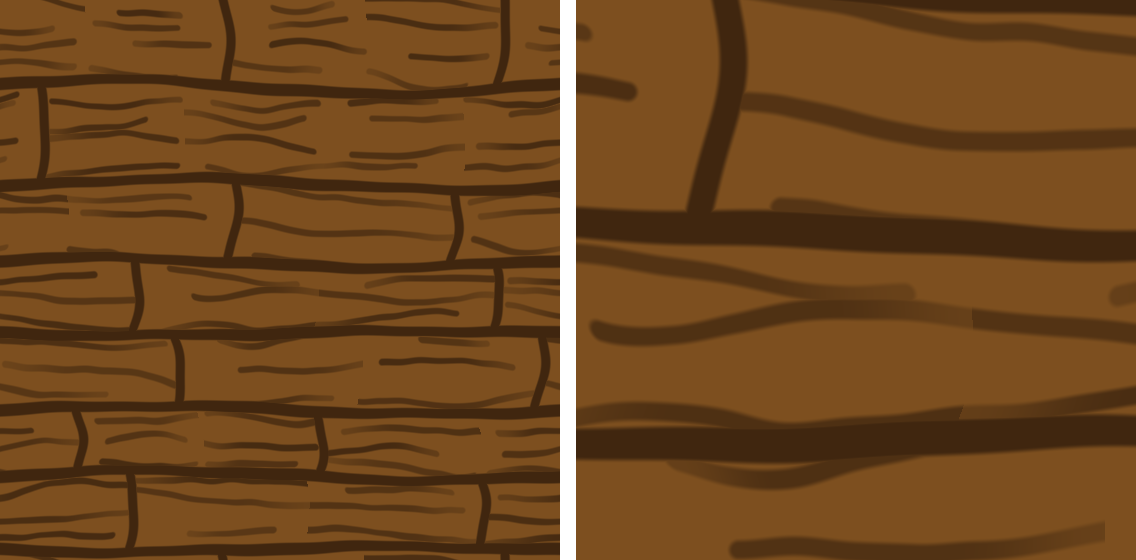
Left: the whole. Right: its middle third, enlarged.
Reproduce this texture procedurally as a three.js fragment shader.

```glsl
// Hand-painted wooden planks: seven wavy courses split by bowed butt joints.
// Each board is filled with lanes of brushed grain strokes whose path, length
// and strength come from a hash; the whole tile wraps in both directions.
varying vec2 vUv;

const float TAU = 6.2831853;

float hash(vec2 p) {
  vec3 q = fract(vec3(p.xyx) * 0.1031);
  q += dot(q, q.yzx + 33.33);
  return fract((q.x + q.y) * q.z);
}

float noise(float x, float seed) {
  float i = floor(x);
  return mix(hash(vec2(i, seed)), hash(vec2(i + 1.0, seed)), smoothstep(0.0, 1.0, x - i));
}

// Soft-edged brush mark of a given half width
float brush(float dist, float halfWidth) {
  return 1.0 - smoothstep(halfWidth - 0.002, halfWidth + 0.002, dist);
}

// Lower seam of a course: level, wave height, crest position
vec3 seamShape(float row) {
  if (row < 0.5) return vec3(0.019, 0.005, 0.70);
  if (row < 1.5) return vec3(0.151, 0.009, 0.27);
  if (row < 2.5) return vec3(0.268, 0.0075, 0.27);
  if (row < 3.5) return vec3(0.405, 0.004, 0.75);
  if (row < 4.5) return vec3(0.531, 0.009, 0.17);
  if (row < 5.5) return vec3(0.671, 0.0105, 0.33);
  return vec3(0.845, 0.0135, 0.19);
}

// The two joints of a course; equal values make one full-length board
vec2 jointPair(float row) {
  if (row < 0.5) return vec2(0.234, 0.862);
  if (row < 1.5) return vec2(0.142, 0.572);
  if (row < 2.5) return vec2(0.318, 0.966);
  if (row < 3.5) return vec2(0.243, 0.887);
  if (row < 4.5) return vec2(0.418, 0.813);
  if (row < 5.5) return vec2(0.076, 0.076);
  return vec2(0.405, 0.898);
}

float seamHeight(float row, float x) {
  float wrapped = mod(row, 7.0);
  vec3 s = seamShape(wrapped);
  return s.x + floor(row / 7.0) + s.y * cos(TAU * (x - s.z))
    + 0.0018 * cos(TAU * (3.0 * x + 0.37 * wrapped))
    + 0.0006 * cos(TAU * (8.0 * x + 0.61 * wrapped));
}

// Sideways bow and lean of a joint, t running up the course
float jointBend(float seed, float t) {
  float lean = mix(-0.008, 0.022, hash(vec2(seed, 5.0)));
  return 0.011 * (sin(0.5 * TAU * t) - 0.5) + lean * (t - 0.5)
    + 0.002 * sin(TAU * (1.3 * t + 0.3 * seed));
}

// Grain of one board; u runs along it from its left joint
float grain(float u, float y, float width, float bottom, float top, float lanes, float board) {
  float ink = 0.0;
  float strokes = max(1.0, floor(width / 0.28 + 0.5));
  float span = width / strokes;
  float cell = min(floor(u / span), strokes - 1.0);
  float v = u - cell * span;
  for (int k = 0; k < 4; k++) {
    float lane = float(k);
    if (lane >= lanes) break;
    float seed = board * 4.0 + lane + 11.0;
    // Wavering, slightly sloping path
    float level = (lane + 0.5 + 0.5 * (hash(vec2(seed, 1.0)) - 0.5)) / lanes;
    float slope = 0.16 * (hash(vec2(seed, 2.0)) - 0.6);
    float path = mix(bottom, top, level) + slope * (u - 0.5 * width)
      + 0.030 * (noise(u * 8.0, seed) - 0.5) + 0.004 * (noise(u * 28.0, seed + 70.0) - 0.5);
    // Stroke ends, rounded and partly faded
    vec2 id = vec2(seed, cell + 20.0);
    float start = span * max(0.0, 0.55 * hash(id) - 0.18);
    float end = span * (1.0 - max(0.0, 0.55 * hash(id + 7.3) - 0.18));
    float past = max(max(start - v, v - end), 0.0);
    float along = clamp((v - start) / (end - start), 0.0, 1.0);
    if (hash(id + 3.7) < 0.4) along = 1.0 - along;
    float strength = mix(0.65, 1.0, hash(id + 13.1)) * (1.0 - 0.5 * smoothstep(0.6, 1.0, along));
    float halfWidth = 0.0048 + 0.0016 * noise(u * 14.0, seed + 40.0);
    ink = max(ink, strength * brush(length(vec2(past, y - path)), halfWidth));
  }
  return ink;
}

void main() {
  vec2 p = vUv;

  // Course holding this point; below the lowest seam wraps to the top course
  if (p.y < seamHeight(0.0, p.x)) p.y += 1.0;
  float row = 0.0;
  for (int i = 1; i < 7; i++) {
    if (p.y > seamHeight(float(i), p.x)) row = float(i);
  }
  float bottom = seamHeight(row, p.x);
  float top = seamHeight(row + 1.0, p.x);
  float t = (p.y - bottom) / (top - bottom);

  // Board between two joints, wrapping around the sides
  vec2 joints = jointPair(row);
  bool single = joints.x == joints.y;
  joints.x += jointBend(row * 2.0, t);
  joints.y += jointBend(row * 2.0 + (single ? 0.0 : 1.0), t);
  float between = joints.y - joints.x;
  float u = fract(p.x - joints.x);
  bool first = u < between;
  if (!first) u = fract(p.x - joints.y);
  float width = first ? between : 1.0 - between;

  // Grain, then joints and seams over it
  float lanes = floor((seamShape(mod(row + 1.0, 7.0)).x + floor((row + 1.0) / 7.0)
    - seamShape(row).x) / 0.04 + 0.3);
  float ink = 0.9 * grain(u, p.y, width, bottom, top, lanes, row * 2.0 + (first ? 0.0 : 1.0));
  ink = max(ink, brush(min(u, width - u), 0.0082));
  ink = max(ink, brush(min(p.y - bottom, top - p.y), 0.0098 + 0.0012 * cos(TAU * 2.0 * p.x)));

  vec3 wood = vec3(0.49, 0.31, 0.12);
  vec3 darkBrown = vec3(0.25, 0.15, 0.06);
  gl_FragColor = vec4(mix(wood, darkBrown, ink), 1.0);
}
```
